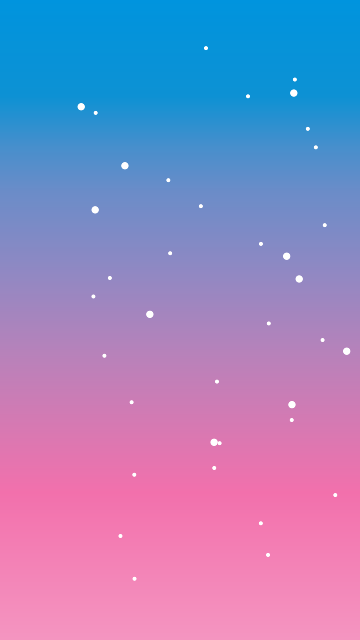
Reproduce this background procedurally as a Shadertoy shader.

```glsl
// A dusk sky fading from blue through violet to pink, dotted with white stars.
// The sky chains linear blends between colour stops; the stars are discs in
// two sizes, one per horizontal band, placed sideways by an integer hash.

// Sky colours, from the top down
const vec3 ZENITH   = vec3(0.00, 0.58, 0.87);
const vec3 AZURE    = vec3(0.05, 0.57, 0.83);
const vec3 STEEL    = vec3(0.28, 0.56, 0.80);
const vec3 IRIS     = vec3(0.42, 0.55, 0.785);
const vec3 LAVENDER = vec3(0.56, 0.535, 0.765);
const vec3 ORCHID   = vec3(0.715, 0.51, 0.73);
const vec3 ROSE     = vec3(0.855, 0.47, 0.695);
const vec3 PINK     = vec3(0.95, 0.44, 0.675);
const vec3 BLUSH    = vec3(0.957, 0.585, 0.755);
const vec3 STAR     = vec3(1.0);

// Star counts, radii (canvas heights) and vertical extents (depth below top)
const int   BIG_COUNT    = 10;
const int   SMALL_COUNT  = 27;
const float BIG_RADIUS   = 0.0057;
const float SMALL_RADIUS = 0.0031;
const vec2  BIG_SPAN     = vec2(0.09, 0.74);
const vec2  SMALL_SPAN   = vec2(0.07, 0.93);
const vec2  SIDE_SPAN    = vec2(0.12, 0.98);

// Integer hash giving a value from 0 to 1
float hash(uint n) {
    n = n * 747796405u + 2891336453u;
    n = ((n >> ((n >> 28u) + 4u)) ^ n) * 277803737u;
    n = (n >> 22u) ^ n;
    return float(n >> 8u) / 16777216.0;
}

// Blend factor across one section of the sky
float ramp(float start, float end, float depth) {
    return clamp((depth - start) / (end - start), 0.0, 1.0);
}

vec3 skyColor(float depth) {
    vec3 color = mix(ZENITH, AZURE, ramp(0.00, 0.15, depth));
    color = mix(color, STEEL,    ramp(0.15, 0.23, depth));
    color = mix(color, IRIS,     ramp(0.23, 0.30, depth));
    color = mix(color, LAVENDER, ramp(0.30, 0.42, depth));
    color = mix(color, ORCHID,   ramp(0.42, 0.55, depth));
    color = mix(color, ROSE,     ramp(0.55, 0.68, depth));
    color = mix(color, PINK,     ramp(0.68, 0.77, depth));
    return mix(color, BLUSH,     ramp(0.77, 1.00, depth));
}

// Coverage of one layer of stars; p is (across, depth) in canvas heights
float starLayer(vec2 p, float aspect, int count, float radius, vec2 span, uint seed) {
    float nearest = 1e3;
    for (int i = 0; i < count; i++) {
        uint id = seed + 2u * uint(i);
        float across = aspect * mix(SIDE_SPAN.x, SIDE_SPAN.y, hash(id));
        float band = (float(i) + hash(id + 1u)) / float(count);
        vec2 center = vec2(across, mix(span.x, span.y, band));
        nearest = min(nearest, length(p - center));
    }
    float halfPixel = 0.5 / iResolution.y;
    return 1.0 - smoothstep(radius - halfPixel, radius + halfPixel, nearest);
}

void mainImage(out vec4 fragColor, in vec2 fragCoord) {
    float aspect = iResolution.x / iResolution.y;
    vec2 p = fragCoord / iResolution.y;
    p.y = 1.0 - p.y;

    // Sky, then both star layers
    vec3 color = skyColor(p.y);
    float big = starLayer(p, aspect, BIG_COUNT, BIG_RADIUS, BIG_SPAN, 17u);
    float small = starLayer(p, aspect, SMALL_COUNT, SMALL_RADIUS, SMALL_SPAN, 401u);
    color = mix(color, STAR, max(big, small));

    fragColor = vec4(color, 1.0);
}
```
